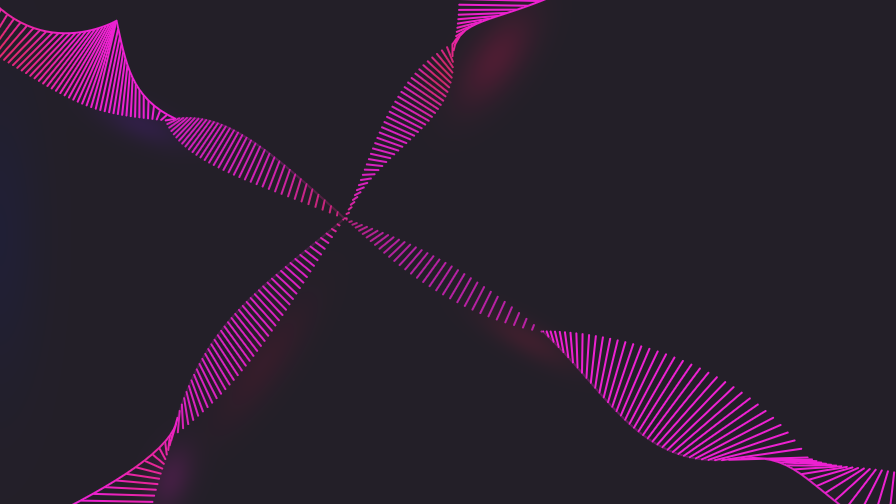
A WebGL 1 fragment shader for this background:

```glsl
precision highp float;
// Twisting ribbons of thin neon strokes crossing on a dark ground.
// Each ribbon is a row of strokes spanning two smooth rails; soft
// elliptical glows sit behind them. The canvas is a 16 by 9 grid.
uniform vec2 u_resolution;

const vec3 GROUND = vec3(0.137, 0.122, 0.157);
const vec3 MAGENTA = vec3(0.93, 0.13, 0.82);
const vec3 ROSE = vec3(0.88, 0.16, 0.42);
const float HALF_WIDTH = 0.018;
const int MAX_STROKES = 48;

struct Rail { vec2 a, b, c, d; };

// Cubic passing through the four rail points at t = 0, 1/3, 2/3, 1.
vec2 railPoint(Rail r, float t) {
  float s = 3.0 * t;
  float u = s - 1.0, v = s - 2.0, w = s - 3.0;
  return -r.a * u * v * w / 6.0 + r.b * s * v * w / 2.0
       - r.c * s * u * w / 2.0 + r.d * s * u * v / 6.0;
}

float segmentDistance(vec2 p, vec2 a, vec2 b) {
  vec2 ab = b - a;
  float t = clamp(dot(p - a, ab) / max(dot(ab, ab), 1e-5), 0.0, 1.0);
  return length(p - a - ab * t);
}

float strokeCover(float dist, float pixel) {
  return clamp(0.5 + (HALF_WIDTH - dist) / pixel, 0.0, 1.0);
}

bool nearRails(vec2 p, Rail m, Rail n) {
  vec2 lo = min(min(min(m.a, m.b), min(m.c, m.d)), min(min(n.a, n.b), min(n.c, n.d)));
  vec2 hi = max(max(max(m.a, m.b), max(m.c, m.d)), max(max(n.a, n.b), max(n.c, n.d)));
  return all(greaterThan(p, lo - 0.3)) && all(lessThan(p, hi + 0.3));
}

// Strokes from rail m to rail n; rim is the strength of the line along m.
float ribbon(vec2 p, float pixel, Rail m, Rail n, float count, float rim) {
  if (!nearRails(p, m, n)) return 0.0;
  float cover = 0.0;
  vec2 previous = m.a;
  for (int i = 0; i < MAX_STROKES; i++) {
    float k = float(i);
    if (k >= count) break;
    float t = k / (count - 1.0);
    vec2 start = railPoint(m, t);
    float stroke = strokeCover(segmentDistance(p, start, railPoint(n, t)), pixel);
    float edge = rim * strokeCover(segmentDistance(p, previous, start), pixel);
    cover = max(cover, max(stroke, edge));
    previous = start;
  }
  return cover;
}

// Soft ellipse turned by an angle.
float glow(vec2 p, vec2 center, float angle, vec2 radii) {
  vec2 d = p - center;
  float c = cos(angle), s = sin(angle);
  vec2 q = vec2(c * d.x + s * d.y, c * d.y - s * d.x) / radii;
  return exp(-dot(q, q));
}

vec3 backdrop(vec2 p) {
  vec3 color = GROUND;
  color += vec3(0.16, -0.01, 0.04) * glow(p, vec2(8.85, 7.95), 0.95, vec2(0.95, 0.45));
  color += vec3(0.07, -0.01, 0.01) * glow(p, vec2(4.7, 2.5), 0.95, vec2(1.3, 0.4));
  color += vec3(0.12, 0.0, 0.10) * glow(p, vec2(3.05, 0.45), 1.2, vec2(0.6, 0.35));
  color += vec3(0.10, 0.0, 0.02) * glow(p, vec2(9.4, 2.95), -0.5, vec2(0.9, 0.28));
  color += vec3(0.05, 0.0, 0.11) * glow(p, vec2(2.5, 6.8), -0.4, vec2(0.8, 0.3));
  color += vec3(-0.01, 0.0, 0.05) * glow(p, vec2(0.0, 4.8), 0.0, vec2(0.7, 2.6));
  return color;
}

float ribbons(vec2 p, float px) {
  // Upper left arm
  float k = ribbon(p, px, Rail(vec2(-0.1, 8.94), vec2(0.94, 8.42), vec2(1.77, 8.5), vec2(2.08, 8.63)),
    Rail(vec2(-0.42, 8.21), vec2(0.31, 7.79), vec2(1.0, 7.38), vec2(1.71, 7.06)), 28.0, 1.0);
  k = max(k, ribbon(p, px, Rail(vec2(2.08, 8.63), vec2(2.25, 7.92), vec2(2.54, 7.33), vec2(3.13, 6.88)),
    Rail(vec2(1.71, 7.06), vec2(2.13, 6.96), vec2(2.54, 6.9), vec2(2.96, 6.85)), 17.0, 1.0));
  k = max(k, 0.85 * ribbon(p, px, Rail(vec2(3.13, 6.88), vec2(3.96, 6.77), vec2(4.9, 6.19), vec2(6.15, 5.1)),
    Rail(vec2(2.96, 6.85), vec2(3.58, 6.19), vec2(4.69, 5.67), vec2(6.15, 5.1)), 37.0, 0.3));
  // Lower right arm
  k = max(k, 0.72 * ribbon(p, px, Rail(vec2(6.19, 5.08), vec2(7.19, 4.69), vec2(8.33, 4.08), vec2(9.67, 3.08)),
    Rail(vec2(6.19, 5.08), vec2(6.92, 4.44), vec2(8.08, 3.65), vec2(9.67, 3.08)), 33.0, 0.0));
  k = max(k, ribbon(p, px, Rail(vec2(9.7, 3.08), vec2(10.73, 1.96), vec2(11.71, 1.08), vec2(13.02, 0.79)),
    Rail(vec2(9.7, 3.08), vec2(10.94, 2.94), vec2(12.75, 2.29), vec2(14.42, 0.83)), 38.0, 0.3));
  k = max(k, ribbon(p, px, Rail(vec2(13.02, 0.79), vec2(14.0, 0.71), vec2(14.79, 0.15), vec2(16.15, -0.79)),
    Rail(vec2(14.42, 0.83), vec2(14.9, 0.69), vec2(15.46, 0.63), vec2(16.08, 0.54)), 18.0, 0.9));
  // Upper right arm
  k = max(k, 0.9 * ribbon(p, px, Rail(vec2(6.15, 5.1), vec2(6.6, 6.19), vec2(7.15, 7.33), vec2(8.08, 8.21)),
    Rail(vec2(6.19, 5.1), vec2(6.92, 6.13), vec2(7.75, 6.96), vec2(8.08, 8.0)), 38.0, 0.0));
  k = max(k, ribbon(p, px, Rail(vec2(8.08, 8.21), vec2(8.44, 8.54), vec2(9.0, 8.75), vec2(9.9, 9.08)),
    Rail(vec2(8.08, 8.0), vec2(8.15, 8.38), vec2(8.19, 8.71), vec2(8.21, 9.13)), 14.0, 1.0));
  // Lower left arm
  k = max(k, 0.9 * ribbon(p, px, Rail(vec2(6.13, 5.08), vec2(4.83, 4.0), vec2(3.85, 2.96), vec2(3.17, 1.54)),
    Rail(vec2(6.13, 5.08), vec2(5.21, 3.63), vec2(4.27, 2.33), vec2(3.08, 1.21)), 44.0, 0.2));
  return max(k, ribbon(p, px, Rail(vec2(3.17, 1.54), vec2(2.88, 1.04), vec2(2.19, 0.5), vec2(1.21, -0.06)),
    Rail(vec2(3.08, 1.21), vec2(2.96, 0.83), vec2(2.83, 0.42), vec2(2.69, -0.08)), 15.0, 1.0));
}

void main() {
  float pixel = 9.0 / u_resolution.y;
  vec2 p = gl_FragCoord.xy * pixel;
  float warmth = glow(p, vec2(0.0, 8.2), -0.5, vec2(1.2, 0.6))
    + glow(p, vec2(7.9, 7.7), 1.2, vec2(0.7, 0.4))
    + 0.7 * glow(p, vec2(5.8, 5.3), -0.6, vec2(0.9, 0.4))
    + 0.6 * glow(p, vec2(2.7, 0.6), 0.8, vec2(0.8, 0.4));
  vec3 ink = mix(MAGENTA, ROSE, min(warmth, 1.0));
  gl_FragColor = vec4(mix(backdrop(p), ink, ribbons(p, pixel)), 1.0);
}
```
